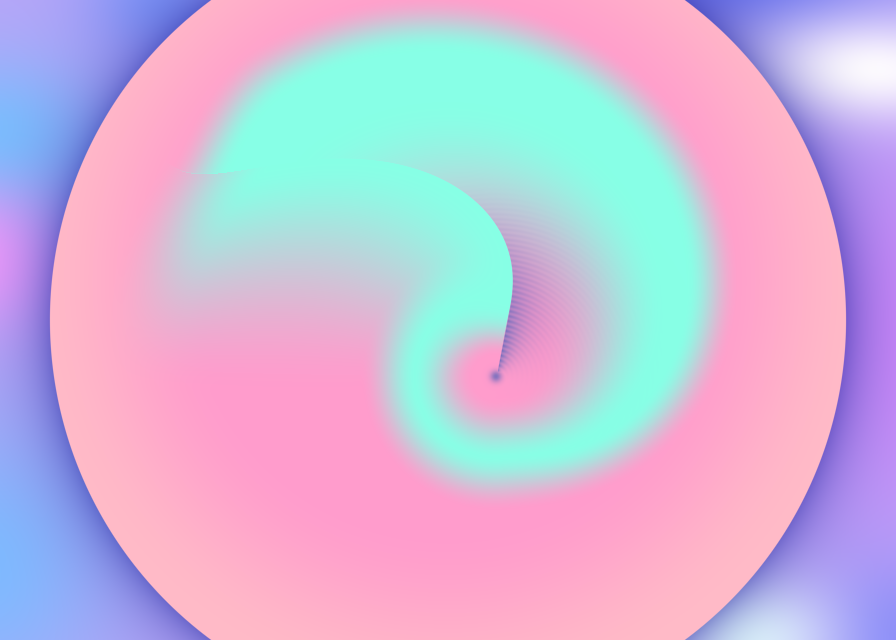
Give the GLSL for this background, as a Shadertoy shader.

```glsl
// A mint spiral shell glowing on a pink disc, over a blurred pastel backdrop.

const float TAU = 6.2831853;

// Tints a colour with a soft elliptical glow.
vec3 glow(vec3 base, vec3 tint, vec2 p, vec2 centre, vec2 size) {
    vec2 q = (p - centre) / size;
    return mix(base, tint, exp(-dot(q, q)));
}

vec3 backdrop(vec2 p) {
    vec3 c = vec3(.72, .65, .97);
    c = glow(c, vec3(.80, .54, .98), p, vec2(.74, -.02), vec2(.22, .32));
    c = glow(c, vec3(.48, .75, 1.), p, vec2(-.70, .28), vec2(.17, .13));
    c = glow(c, vec3(.93, .62, .99), p, vec2(-.72, .09), vec2(.12, .11));
    c = glow(c, vec3(.50, .73, 1.), p, vec2(-.72, -.38), vec2(.19, .22));
    c = glow(c, vec3(.52, .60, .98), p, vec2(-.45, .50), vec2(.12, .10));
    c = glow(c, vec3(.42, .46, .94), p, vec2(.46, .54), vec2(.24, .10));
    c = glow(c, vec3(1., .99, 1.), p, vec2(.66, .39), vec2(.19, .08));
    c = glow(c, vec3(.55, .55, .97), p, vec2(.70, -.50), vec2(.13, .12));
    return glow(c, vec3(.90, .98, 1.), p, vec2(.47, -.50), vec2(.13, .10));
}

vec3 disc(vec2 p, float px) {
    vec3 pink = vec3(1., .61, .80), peach = vec3(1., .73, .78);
    vec3 c = mix(pink, peach, smoothstep(.38, .66, length(p - vec2(0., .06))));

    // Polar frame at the spiral's eye, unwrapped clockwise from its curved lip
    vec2 q = p - vec2(.075, -.088);
    float r = length(q);
    float lip = 1.38 + 1.187 * smoothstep(.11, .602, r);
    float sweep = mod(atan(q.y, q.x) - lip, TAU) - TAU;
    float angle = lip + sweep;
    float lipEdge = smoothstep(-px, 0., sweep * r);

    // Coiling band: feathered rim outside, slow fade toward the eye
    float rim = .172 + .434 * smoothstep(-1.5, 2.5, angle)
              - .04 * smoothstep(2.2, 2.6, angle);
    float band = smoothstep(-.04, .05, rim - r) * smoothstep(.2, .77, r / rim);

    // Fan that spreads from the lip to the lower left
    float spread = (sweep + TAU) / (3.12 - lip);
    float fan = max(1. - smoothstep(0., 1.1, spread), lipEdge);
    fan *= smoothstep(.03, .12, r) * (1. - smoothstep(.48, .62, r));

    float mint = 1. - (1. - band) * (1. - fan);
    c = mix(c, vec3(.53, 1., .90), mint);

    // Finely ringed violet shade behind the lip, and the dark eye
    float shade = exp(sweep * 2.3) * (1. - smoothstep(0., .33, r)) * (1. - lipEdge);
    shade *= .82 + .14 * sin(r * 800.);
    shade = max(shade, .75 * exp(-r * r / .00008));
    return mix(c, vec3(.36, .40, .73), shade);
}

void mainImage(out vec4 fragColor, in vec2 fragCoord) {
    vec2 p = (fragCoord - .5 * iResolution.xy) / iResolution.y;
    float px = 1.5 / iResolution.y;
    float d = length(p) - .622;

    // Backdrop with the disc's drop shadow
    vec3 c = backdrop(p);
    c *= mix(vec3(1.), vec3(.60, .62, .82), exp(-max(d, 0.) / .045));

    c = mix(c, disc(p, px), 1. - smoothstep(-.5 * px, .5 * px, d));
    fragColor = vec4(c, 1.);
}
```
